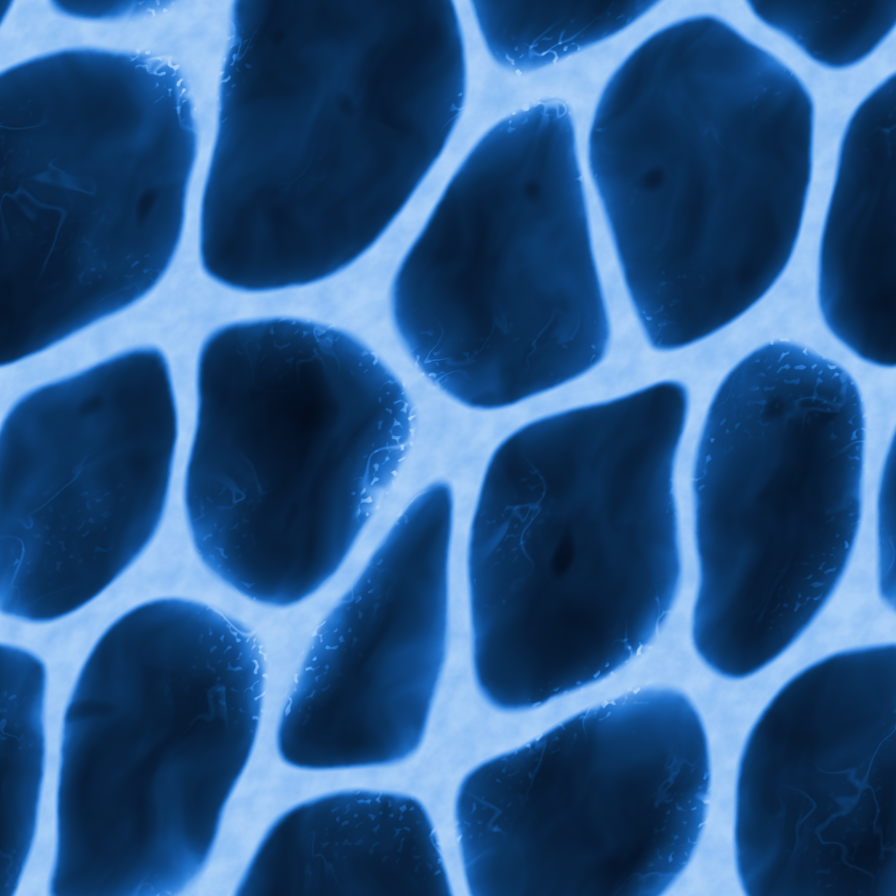
Write a WebGL 1 fragment shader that draws this texture.

```glsl
precision highp float;
// Blue stained tissue: pale walls around dark, slanted cells. The walls are the
// smoothed edges of a weighted Voronoi diagram on a sheared lattice that wraps;
// the cell bodies are layered gradient noise with filaments, pits and specks.
uniform vec2 u_resolution;

const vec2 CELLS = vec2(4.0, 3.0);
const float SLANT = 0.25; // sideways lean per unit of height

// Wraps a lattice point of the sheared tile; n.x must be a multiple of 4.
vec2 wrap(vec2 i, vec2 n) {
  float k = floor(i.y / n.y);
  return vec2(mod(i.x + k * n.x * SLANT, n.x), i.y - k * n.y);
}

float hash(vec2 p) {
  vec3 q = fract(p.xyx * 0.1031);
  q += dot(q, q.yzx + 33.33);
  return fract((q.x + q.y) * q.z);
}

float corner(vec2 i, vec2 f, vec2 n, float seed) {
  float a = 6.2832 * hash(wrap(i, n) + seed * 17.3);
  return dot(f, vec2(cos(a), sin(a)));
}

// Gradient noise with n lattice steps per tile.
float noise(vec2 s, vec2 n, float seed) {
  vec2 p = s * n, i = floor(p), f = p - i;
  vec2 u = f * f * f * (f * (f * 6.0 - 15.0) + 10.0);
  vec2 e = vec2(1.0, 0.0);
  return mix(
    mix(corner(i, f, n, seed), corner(i + e, f - e, n, seed), u.x),
    mix(corner(i + e.yx, f - e.yx, n, seed), corner(i + 1.0, f - 1.0, n, seed), u.x), u.y);
}

float fbm(vec2 s, vec2 n, float seed) {
  float sum = 0.0, amp = 1.0;
  for (int o = 0; o < 4; o++) {
    sum += amp * noise(s, n, seed + float(o));
    n *= 2.0;
    amp *= 0.5;
  }
  return sum;
}

// Nucleus position (xy) and growth weight (z) of a lattice cell.
vec3 nucleus(vec2 cell) {
  vec2 id = wrap(cell, CELLS);
  vec2 jitter = 0.15 + 0.7 * vec2(hash(id + 3.1), hash(id + 8.7));
  return vec3(cell + jitter + vec2(0.5 * mod(id.y, 2.0), 0.0), 0.22 * hash(id + 5.3));
}

// Rounded distance to the nearest wall (x) and a random tone of the cell (y).
vec2 tissue(vec2 s) {
  vec2 q = s * CELLS, home = floor(q), best = home;
  vec3 own = vec3(0.0);
  float ownPower = 1e3;
  for (int y = -2; y <= 2; y++) for (int x = -2; x <= 2; x++) {
    vec2 cell = home + vec2(x, y);
    vec3 c = nucleus(cell);
    float power = dot(c.xy - q, c.xy - q) - c.z;
    if (power < ownPower) { ownPower = power; own = c; best = cell; }
  }
  float sum = 0.0;
  for (int y = -2; y <= 2; y++) for (int x = -2; x <= 2; x++) {
    vec3 c = nucleus(best + vec2(x, y));
    vec2 g = own.xy - c.xy;
    if (dot(g, g) > 1e-4) {
      float power = dot(c.xy - q, c.xy - q) - c.z;
      vec2 slope = vec2(g.x * CELLS.x, g.y * CELLS.y - g.x * CELLS.x * SLANT);
      sum += exp(-42.0 * 0.5 * (power - ownPower) / length(slope));
    }
  }
  return vec2(-log(sum + 1e-9) / 42.0, hash(wrap(best, CELLS) + 12.9));
}

// Colour ramp from near black through navy to pale blue.
vec3 stain(float t) {
  vec3 c = mix(vec3(0.01, 0.06, 0.13), vec3(0.03, 0.13, 0.25), clamp(t / 0.2, 0.0, 1.0));
  c = mix(c, vec3(0.04, 0.20, 0.37), clamp((t - 0.2) / 0.15, 0.0, 1.0));
  c = mix(c, vec3(0.06, 0.29, 0.55), clamp((t - 0.35) / 0.15, 0.0, 1.0));
  c = mix(c, vec3(0.12, 0.44, 0.79), clamp((t - 0.5) / 0.15, 0.0, 1.0));
  c = mix(c, vec3(0.38, 0.64, 0.93), clamp((t - 0.65) / 0.17, 0.0, 1.0));
  return mix(c, vec3(0.66, 0.81, 0.97), clamp((t - 0.82) / 0.16, 0.0, 1.0));
}

void main() {
  vec2 uv = gl_FragCoord.xy / u_resolution;
  vec2 s = vec2(uv.x - SLANT * uv.y, uv.y);
  vec2 bend = vec2(noise(s, vec2(4.0), 1.0), noise(s, vec2(4.0), 2.0));
  vec2 curl = vec2(noise(s, vec2(12.0), 3.0), noise(s, vec2(12.0), 4.0));
  vec2 cell = tissue(s + 0.045 * bend + 0.008 * curl);
  float patches = noise(s, vec2(8.0, 6.0), 5.0);
  float fine = fbm(s + 0.01 * curl, vec2(32.0), 6.0);

  // Cell body: brushed clouds, filaments and pits
  vec2 brushed = s + 0.05 * curl + 0.04 * bend;
  float body = 0.2 + 0.07 * cell.y + 0.27 * fbm(brushed, vec2(8.0, 4.0), 10.0) + 0.03 * fine;
  float strand = abs(fbm(brushed, vec2(8.0, 6.0), 20.0));
  body += 0.13 * (1.0 - smoothstep(0.0, 0.05, strand)) * smoothstep(0.0, 0.35, patches);
  body -= 0.16 * smoothstep(0.42, 0.56, noise(s, vec2(16.0, 12.0), 30.0));

  // Frayed glow along the walls, with specks in places
  float width = 0.0105 + 0.008 * noise(s, vec2(8.0), 31.0);
  float reach = max(cell.x - width + 0.006 * fine, 0.0);
  body += (0.38 + 0.35 * patches) * exp(-reach / (0.02 + 0.016 * patches));
  float specks = smoothstep(0.12, 0.45, noise(s, vec2(128.0), 32.0));
  body += 0.25 * specks * smoothstep(0.1, 0.4, patches + 0.3 * fine) * exp(-reach / 0.05);

  // Pale wall
  float edge = cell.x + 0.0015 * fine;
  float wall = 1.0 - smoothstep(width - 0.005, width + 0.006, edge);
  float pale = 0.95 + 0.06 * fine;
  gl_FragColor = vec4(stain(mix(max(body, 0.0), pale, wall)), 1.0);
}
```
